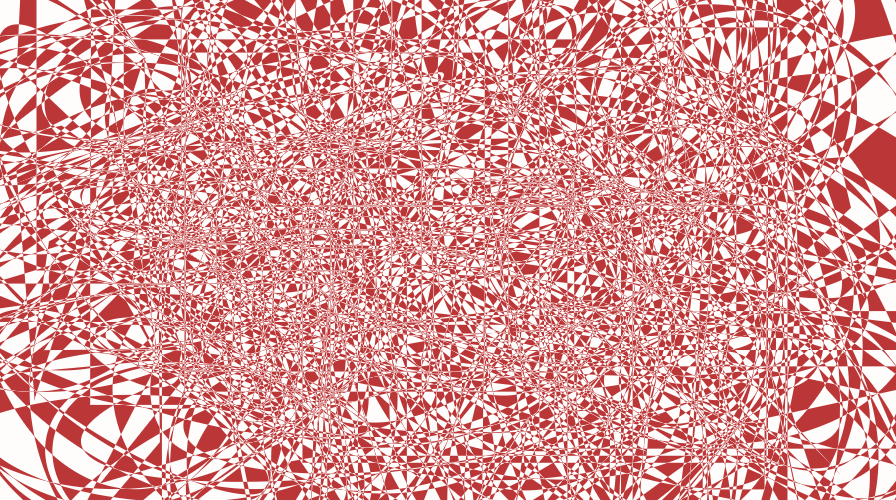
Give the GLSL for this pattern, as a WebGL 1 fragment shader.

```glsl
precision highp float;
// Two-colour mesh of overlapping outlines filled by the even-odd rule.
// Families of paired ellipses, fans of thin triangles and a few boxes each
// flip the sign of a running parity; soft edges keep the flips antialiased.

uniform vec2 u_resolution;

const vec3 RED = vec3(0.735, 0.21, 0.21);
const vec3 WHITE = vec3(1.0, 0.99, 0.99);
const int ELLIPSE_PAIRS = 135;
const float FAMILY_SIZE = 4.0;      // pairs sharing a rough centre
const int TRIANGLES = 130;
const float FAN_SIZE = 5.0;         // triangles sharing an apex
const int BOXES = 18;
const float CENTRE_SPREAD = 0.84;   // share of the canvas that holds centres
const float FAMILY_DRIFT = 0.24;    // scatter of centres within a family
const vec2 LONG_AXIS = vec2(0.05, 0.75);
const vec2 AXIS_RATIO = vec2(0.14, 0.95);
const vec2 PARTNER_SCALE = vec2(0.55, 1.1);
const vec2 WEDGE_LENGTH = vec2(0.15, 0.85);
const vec2 WEDGE_ANGLE = vec2(0.04, 0.6);
const vec2 BOX_HALF_SIZE = vec2(0.05, 0.5);
const float EDGE_PIXELS = 1.0;
const float TAU = 6.2831853;

vec4 hash4(float n) {
  vec4 h = fract(n * vec4(0.1031, 0.1030, 0.0973, 0.1099));
  h += dot(h, h.wzxy + 33.33);
  return fract((h.xxyz + h.yzzw) * h.zywx);
}

vec2 direction(float angle) {
  return vec2(cos(angle), sin(angle));
}

// Evenly spread, irregular centres from a low-discrepancy sequence.
vec2 scatter(float index, vec2 canvas) {
  vec2 h = fract(0.5 + index * vec2(0.75488, 0.56984));
  return canvas * (0.5 + (h - 0.5) * CENTRE_SPREAD);
}

// First-order distance to an ellipse outline, negative inside.
float ellipseDistance(vec2 p, vec2 radii) {
  vec2 q = p / radii;
  float k = length(q);
  return (k - 1.0) * k / max(length(q / radii), 1e-4);
}

float boxDistance(vec2 p, vec2 halfSize) {
  vec2 d = abs(p) - halfSize;
  return max(d.x, d.y);
}

// Distance to the line a-b, positive on its right side.
float lineDistance(vec2 p, vec2 a, vec2 b) {
  vec2 along = normalize(b - a);
  return dot(p - a, vec2(along.y, -along.x));
}

float triangleDistance(vec2 p, vec2 a, vec2 b, vec2 c) {
  float sides = max(lineDistance(p, a, b), lineDistance(p, c, a));
  return max(sides, lineDistance(p, b, c));
}

// Soft sign: -1 inside, +1 outside.
float flip(float d) {
  float edge = EDGE_PIXELS / u_resolution.y;
  return clamp(2.0 * d / edge, -1.0, 1.0);
}

float ellipseParity(vec2 p, vec2 canvas) {
  float parity = 1.0;
  for (int i = 0; i < ELLIPSE_PAIRS; i++) {
    float id = float(i);
    vec4 own = hash4(id + 11.0);
    vec4 shape = hash4(id + 251.0);
    vec2 centre = scatter(floor(id / FAMILY_SIZE), canvas);
    vec2 q = p - centre - (own.xy - 0.5) * FAMILY_DRIFT;
    // Cubed tilt favours flat ellipses but still allows every direction.
    float tilt = 2.0 * own.z - 1.0;
    vec2 axis = direction(0.25 * TAU * tilt * (0.5 + 0.5 * tilt * tilt));
    q = vec2(dot(q, axis), dot(q, vec2(-axis.y, axis.x)));
    float longAxis = mix(LONG_AXIS.x, LONG_AXIS.y, pow(shape.x, 1.4));
    float ratio = mix(AXIS_RATIO.x, AXIS_RATIO.y, shape.y);
    vec2 radii = longAxis * vec2(1.0, ratio);
    // The partner has its own proportions, so the two may cross.
    vec2 partner = radii * mix(PARTNER_SCALE.xx, PARTNER_SCALE.yy, shape.zw);
    parity *= flip(ellipseDistance(q, radii)) * flip(ellipseDistance(q, partner));
  }
  return parity;
}

float fanParity(vec2 p, vec2 canvas) {
  float parity = 1.0;
  for (int i = 0; i < TRIANGLES; i++) {
    float id = float(i);
    vec2 apex = scatter(floor(id / FAN_SIZE) + 60.0, canvas);
    vec4 h = hash4(id + 607.0);
    float angle = TAU * h.x;
    float opening = mix(WEDGE_ANGLE.x, WEDGE_ANGLE.y, h.y);
    vec2 reach = mix(WEDGE_LENGTH.xx, WEDGE_LENGTH.yy, h.zw);
    vec2 b = apex + reach.x * direction(angle);
    vec2 c = apex + reach.y * direction(angle + opening);
    parity *= flip(triangleDistance(p, apex, b, c));
  }
  return parity;
}

float boxParity(vec2 p, vec2 canvas) {
  float parity = 1.0;
  for (int i = 0; i < BOXES; i++) {
    vec4 h = hash4(float(i) + 809.0);
    vec2 halfSize = mix(BOX_HALF_SIZE.xx, BOX_HALF_SIZE.yy, h.zw);
    parity *= flip(boxDistance(p - scatter(float(i) + 120.0, canvas), halfSize));
  }
  return parity;
}

void main() {
  vec2 p = gl_FragCoord.xy / u_resolution.y;
  vec2 canvas = vec2(u_resolution.x / u_resolution.y, 1.0);
  float parity = ellipseParity(p, canvas) * fanParity(p, canvas) * boxParity(p, canvas);
  gl_FragColor = vec4(mix(RED, WHITE, 0.5 + 0.5 * parity), 1.0);
}
```
